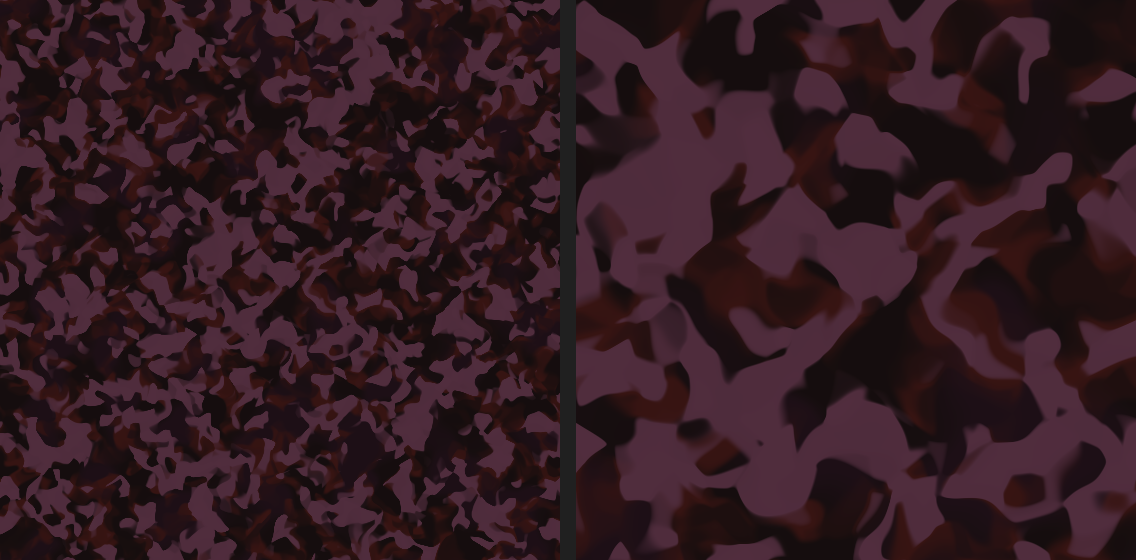
Left, the full canvas; right, a detail of the centre.
Write a three.js fragment shader that draws this texture.

```glsl
// Draws angular plum flakes scattered over a black ground with blurred rust stains.
#define COARSE_CELLS 27.0
#define FINE_CELLS 56.0
#define RUST_CELLS 48.0
#define WARP 0.006
#define FLAKE_LOW 0.505
#define FLAKE_HIGH 0.615
#define RUST_LOW 0.36
#define RUST_HIGH 0.78
#define VOID_COLOR vec3(0.082, 0.052, 0.054)
#define VIOLET_COLOR vec3(0.115, 0.060, 0.088)
#define RUST_COLOR vec3(0.215, 0.078, 0.070)
#define PLUM_COLOR vec3(0.308, 0.172, 0.235)

varying vec2 vUv;

// Three random values for one cell
vec3 hash3(vec2 cell) {
  vec3 p = fract(cell.xyx * vec3(0.1031, 0.1030, 0.0973));
  p += dot(p, p.yxz + 33.33);
  return fract((p.xxy + p.yzz) * p.zyx);
}

// Cellular noise: a flat value per cell, blended softly across the borders
float cellNoise(vec2 p, float sharpness, float seed) {
  vec2 cell = floor(p);
  vec2 local = p - cell;
  float total = 0.0;
  float weights = 0.0;
  for (int y = -2; y <= 2; y++) {
    for (int x = -2; x <= 2; x++) {
      vec2 offset = vec2(float(x), float(y));
      vec3 rnd = hash3(cell + offset + seed);
      vec2 toSite = offset + rnd.xy - local;
      float weight = exp(-sharpness * dot(toSite, toSite));
      total += weight * rnd.z;
      weights += weight;
    }
  }
  return total / weights;
}

// Layered sines that bend the straight cell borders
vec2 warp(vec2 p) {
  vec2 bend = sin(p.yx * vec2(47.0, 41.0) + 3.0 * sin(p * 19.0));
  bend += 0.5 * sin(p.yx * vec2(113.0, 127.0) + 2.0 * sin(p * 61.0) + 1.7);
  return p + WARP * bend;
}

void main() {
  vec2 p = warp(vUv);

  // Flakes: large and small facets added, then cut at a level
  float coarse = cellNoise(p * COARSE_CELLS, 16.0, 11.0);
  float fine = cellNoise(p * FINE_CELLS, 9.0, 137.0);
  float field = mix(coarse, fine, 0.5);
  float flake = smoothstep(FLAKE_LOW, FLAKE_HIGH, field);

  // Stains: blurred rust, stronger close to the flakes
  float stain = cellNoise(p * RUST_CELLS, 5.0, 291.0);
  float halo = smoothstep(0.22, FLAKE_LOW, field);
  float rust = smoothstep(RUST_LOW, RUST_HIGH, stain) * mix(0.3, 1.0, halo);

  // Ground: black with faint violet areas
  float violet = cellNoise(p * 16.0, 4.0, 419.0);
  vec3 color = mix(VOID_COLOR, VIOLET_COLOR, smoothstep(0.4, 0.8, violet));
  color = mix(color, RUST_COLOR, rust);

  // Flake surface with a slight change of tone from facet to facet
  vec3 plum = PLUM_COLOR * (0.97 + 0.06 * fine);
  color = mix(color, plum, flake);

  gl_FragColor = vec4(color, 1.0);
}
```
